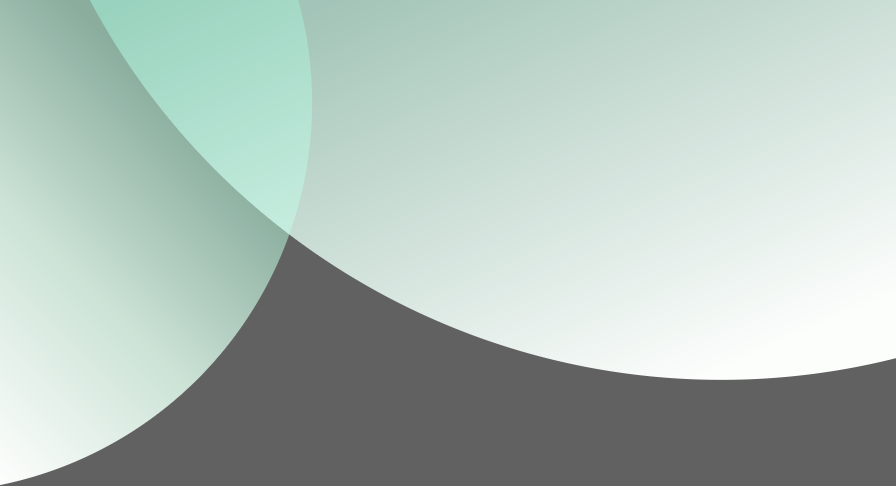
Write a Shadertoy shader that draws this background.

```glsl
// Two overlapping discs with pale mint gradients on a flat grey ground.

#define ASPECT 1.846
#define LEFT_CENTER vec2(-0.159, 0.788)
#define LEFT_RADIUS 0.802
#define RIGHT_CENTER vec2(1.486, 1.692)
#define RIGHT_RADIUS 1.4736
#define RIGHT_SLOPE vec2(0.40, -0.91)

const vec3 GROUND = vec3(0.38);
const vec3 DEEP_SAGE = vec3(0.54, 0.68, 0.62);
const vec3 PALE_SAGE = vec3(0.80, 0.89, 0.84);
const vec3 SAGE = vec3(0.64, 0.77, 0.72);
const vec3 NEAR_WHITE = vec3(0.99, 0.995, 0.99);
const vec3 MINT = vec3(0.60, 0.825, 0.745);
const vec3 PALE_MINT = vec3(0.77, 0.925, 0.87);

// Position of x between a and b, limited to 0..1.
float ramp(float a, float b, float x) {
    return clamp((x - a) / (b - a), 0.0, 1.0);
}

// Antialiased coverage of a disc.
float disc(vec2 p, vec2 center, float radius, float pixel) {
    return clamp(0.5 - (length(p - center) - radius) / pixel, 0.0, 1.0);
}

void mainImage(out vec4 fragColor, in vec2 fragCoord) {
    // Height runs from 0 to 1, width from 0 to ASPECT.
    vec2 p = fragCoord / iResolution.xy * vec2(ASPECT, 1.0);
    float pixel = 1.0 / iResolution.y;

    float left = disc(p, LEFT_CENTER, LEFT_RADIUS, pixel);
    float right = disc(p, RIGHT_CENTER, RIGHT_RADIUS, pixel);

    // Left disc: diagonal fade to white at the lower left.
    float diagonal = p.x + p.y - 1.0;
    vec3 leftColor = mix(DEEP_SAGE, PALE_SAGE, ramp(0.144, -0.409, diagonal));
    leftColor = mix(leftColor, NEAR_WHITE, ramp(-0.409, -0.986, diagonal));

    // Right disc and overlap share one tilted fade.
    float fall = dot(p - vec2(0.0, 1.0), RIGHT_SLOPE);
    vec3 rightColor = mix(SAGE, NEAR_WHITE, ramp(0.281, 1.293, fall));
    vec3 overlapColor = mix(MINT, PALE_MINT, ramp(0.108, 0.656, fall));

    // Layers from back to front.
    vec3 color = mix(GROUND, leftColor, left);
    color = mix(color, mix(rightColor, overlapColor, left), right);
    fragColor = vec4(color, 1.0);
}
```
